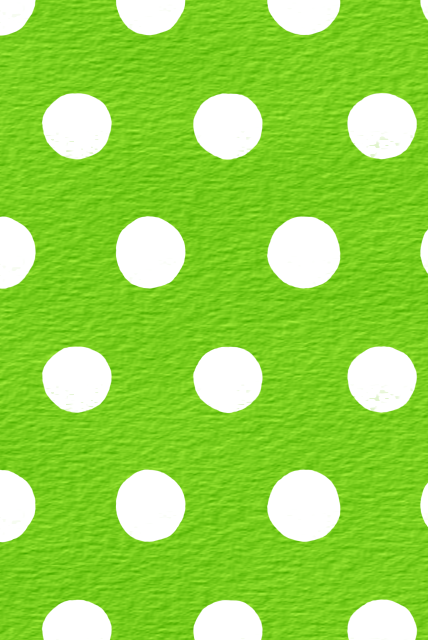
Reproduce this pattern procedurally as a WebGL 2 fragment shader.

```glsl
#version 300 es
precision highp float;
// White hand-cut polka dots in staggered rows on grainy lime paper.
// Each pixel finds its nearest dot on the lattice; outlines wobble per dot,
// and the paper is embossed noise lit from above. Unit: canvas height.

uniform vec2 u_resolution;
out vec4 outColor;

const vec3 PAPER_GREEN = vec3(0.47, 0.80, 0.11);
const vec3 DOT_WHITE = vec3(1.0);
const vec3 GRAIN_TINT = vec3(1.15, 0.85, 0.8);   // channel response to light
const vec2 LATTICE_ORIGIN = vec2(-0.0013, -0.0013); // measured from top left
const vec2 LATTICE_STEP = vec2(0.2383, 0.1979);  // column and row spacing
const float ODD_ROW_SHIFT = 0.511;               // in column steps
const float MIDDLE_SHIFT = -0.0022;              // drift of the middle column
const vec2 BIG_RADII = vec2(0.0568, 0.0562);
const vec2 SMALL_RADII = vec2(0.0540, 0.0516);
const float WOBBLE = 0.0006;
const float COARSE_EMBOSS = 0.13;
const float FINE_EMBOSS = 0.09;
const float MOTTLING = 0.035;
const float MARK_STRENGTH = 0.22;

float hash(vec2 p) {
  vec3 q = fract(vec3(p.xyx) * 0.1031);
  q += dot(q, q.yzx + 33.33);
  return fract((q.x + q.y) * q.z);
}

float noise(vec2 p) {
  vec2 i = floor(p), f = fract(p);
  f = f * f * (3.0 - 2.0 * f);
  return mix(mix(hash(i), hash(i + vec2(1, 0)), f.x),
             mix(hash(i + vec2(0, 1)), hash(i + vec2(1, 1)), f.x), f.y);
}

// Slope of a noise field along the light direction
float emboss(vec2 p) {
  return noise(p) - noise(p + vec2(0.35, 0.75));
}

vec3 paper(vec2 p) {
  vec2 warped = p + 0.004 * vec2(0.0, noise(p * vec2(25.0, 40.0)));
  float light = COARSE_EMBOSS * emboss(warped * vec2(75.0, 210.0));
  light += FINE_EMBOSS * emboss(warped * vec2(190.0, 390.0) + 17.0);
  light += MOTTLING * (noise(p * vec2(4.0, 11.0)) - 0.5);
  return PAPER_GREEN + GRAIN_TINT * light;
}

// Uneven outline: a few harmonics of the angle, phased by the dot's seed
float outline(float angle, float seed) {
  float sum = 0.0;
  for (int k = 3; k <= 11; k += 2) {
    float phase = 6.2832 * hash(vec2(float(k), seed * 31.0 + 5.0));
    sum += sin(float(k) * angle + phase) * 3.0 / float(k);
  }
  return sum * WOBBLE;
}

void main() {
  vec2 p = gl_FragCoord.xy / u_resolution.y;
  p.y = 1.0 - p.y;
  float pixel = 1.0 / u_resolution.y;

  // Nearest dot; variation repeats every three columns and two rows
  vec2 local = p - LATTICE_ORIGIN;
  float row = round(local.y / LATTICE_STEP.y);
  float odd = mod(row, 2.0);
  local.x -= odd * ODD_ROW_SHIFT * LATTICE_STEP.x;
  float column = round(local.x / LATTICE_STEP.x);
  float variant = mod(column, 3.0);
  float middle = 1.0 - step(0.5, abs(variant - 1.0));
  vec2 d = local - vec2(column, row) * LATTICE_STEP;
  d.x -= middle * MIDDLE_SHIFT;

  // Dot shape
  vec2 radii = mix(BIG_RADII, SMALL_RADII, odd);
  radii.x -= 0.0025 * middle * (1.0 - odd);
  float seed = variant + 3.0 * odd;
  float dist = (length(d / radii) - 1.0) * radii.y;
  dist += outline(atan(d.y, d.x), seed);
  dist += 0.0007 * (noise(p * 230.0) - 0.5);
  float dotMask = 1.0 - smoothstep(-0.75 * pixel, 0.75 * pixel, dist);

  // Faint green scuffs low in the smaller dots
  float streak = noise(d * vec2(130.0, 330.0) + seed * 19.0);
  float patches = noise(d * vec2(45.0, 70.0) + seed * 7.0);
  float marks = smoothstep(0.68, 0.9, streak) * smoothstep(0.5, 0.75, patches);
  marks *= smoothstep(0.0, 0.03, d.y) * mix(0.3, 1.0, odd);

  vec3 ground = paper(p);
  vec3 dotColor = mix(DOT_WHITE, PAPER_GREEN, MARK_STRENGTH * marks);
  outColor = vec4(clamp(mix(ground, dotColor, dotMask), 0.0, 1.0), 1.0);
}
```
